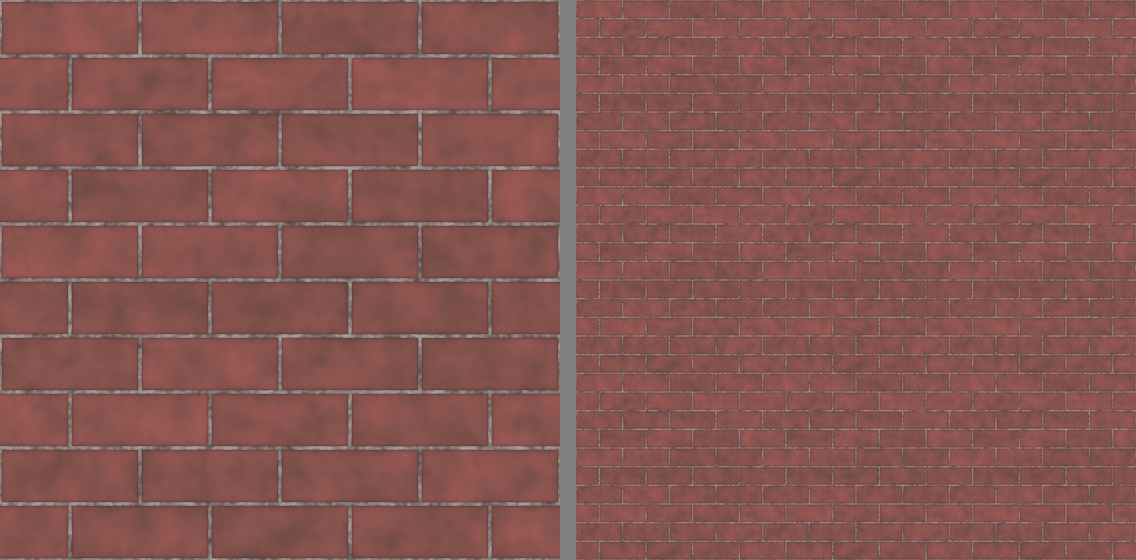
Left: one tile. Right: repeated 3 by 3.
This texture is drawn by a WebGL 2 fragment shader. Its source:

```glsl
#version 300 es
precision highp float;
// Running-bond wall of worn red bricks with thin grey, blotchy mortar joints.
// Each brick takes its own offset into wrapping gradient noise for its stains;
// the distance to the nearest joint drives the mortar and the darkened rim.

#define GRID vec2(4.0, 10.0)   // bricks across, courses up
#define JOINT_HALF 0.0031      // half width of a mortar joint
#define EDGE_SOFT 0.0012       // softness of the brick edge
#define RIM_WIDTH 0.0042       // reach of the dark line inside a brick
#define RIM_DARK 0.17          // strength of that line
#define STAIN 1.15             // contrast of the stains in a brick
#define BRICK_VARIATION 0.30   // tone spread between bricks
#define BRICK_DARK vec3(0.455, 0.302, 0.277)
#define BRICK_LIGHT vec3(0.615, 0.350, 0.335)
#define MORTAR_DARK vec3(0.365, 0.315, 0.300)
#define MORTAR_LIGHT vec3(0.640, 0.610, 0.605)

uniform vec2 u_resolution;
out vec4 fragColor;

vec2 hash22(vec2 p) {
    vec3 q = fract(p.xyx * vec3(0.1031, 0.1030, 0.0973));
    q += dot(q, q.yzx + 33.33);
    return fract((q.xx + q.yz) * q.zy);
}

// Dot product of a random unit gradient with the offset from its corner
float cornerSlope(vec2 corner, vec2 offset, float period, float seed) {
    float angle = 6.28319 * hash22(mod(corner, period) + seed).x;
    return dot(vec2(cos(angle), sin(angle)), offset);
}

// Gradient noise that wraps after 'period' cells across the canvas
float gradientNoise(vec2 uv, float period, float seed) {
    vec2 p = uv * period;
    vec2 cell = floor(p);
    vec2 f = p - cell;
    vec2 w = f * f * f * (f * (f * 6.0 - 15.0) + 10.0);
    vec2 e = vec2(1.0, 0.0);
    float low = mix(cornerSlope(cell, f, period, seed),
                    cornerSlope(cell + e.xy, f - e.xy, period, seed), w.x);
    float high = mix(cornerSlope(cell + e.yx, f - e.yx, period, seed),
                     cornerSlope(cell + e.xx, f - e.xx, period, seed), w.x);
    return mix(low, high, w.y);
}

float fbm(vec2 uv, float period, float seed) {
    float sum = 0.0;
    float amplitude = 0.5;
    for (int i = 0; i < 4; i++) {
        sum += amplitude * gradientNoise(uv, period, seed);
        period *= 2.0;
        amplitude *= 0.55;
        seed += 17.0;
    }
    return sum;
}

vec3 brickColour(vec2 uv, vec2 id, float inset) {
    vec2 random = hash22(id + 5.0);
    float tone = 0.52 + BRICK_VARIATION * (random.x - 0.5);
    tone += STAIN * fbm(uv + hash22(id + 41.0), 13.0, 3.0);

    // Sparse dark smudges
    float smudge = gradientNoise(uv + random, 28.0, 71.0);
    tone -= 0.22 * smoothstep(0.22, 0.60, smudge);
    vec3 colour = mix(BRICK_DARK, BRICK_LIGHT, clamp(tone, 0.0, 1.0));

    // Thin dark line at the edge, with a fainter shade reaching further in
    float rim = RIM_DARK * (1.0 - smoothstep(0.0, RIM_WIDTH, inset));
    float shade = 0.05 * (1.0 - smoothstep(0.0, 3.5 * RIM_WIDTH, inset));
    return colour * (1.0 - rim - shade);
}

vec3 mortarColour(vec2 uv) {
    float tone = 0.60 + 0.75 * gradientNoise(uv, 22.0, 113.0);
    tone += 0.70 * gradientNoise(uv, 72.0, 151.0);
    tone += 0.45 * gradientNoise(uv, 150.0, 197.0);
    return mix(MORTAR_DARK, MORTAR_LIGHT, clamp(tone, 0.0, 1.0));
}

void main() {
    vec2 uv = gl_FragCoord.xy / u_resolution;

    // Brick layout: even courses shift by half a brick
    vec2 p = uv * GRID;
    p.x += 0.5 * (1.0 - mod(floor(p.y), 2.0));
    vec2 id = mod(floor(p), GRID);

    // Distance to the nearest joint, in canvas units
    vec2 toJoint = (0.5 - abs(fract(p) - 0.5)) / GRID;
    float inset = min(toJoint.x, toJoint.y) - JOINT_HALF;
    inset += 0.0008 * gradientNoise(uv, 90.0, 233.0);

    float soft = max(EDGE_SOFT, 0.7 / min(u_resolution.x, u_resolution.y));
    float brickMask = smoothstep(-soft, soft, inset);
    vec3 colour = mix(mortarColour(uv), brickColour(uv, id, inset), brickMask);
    fragColor = vec4(colour, 1.0);
}
```
